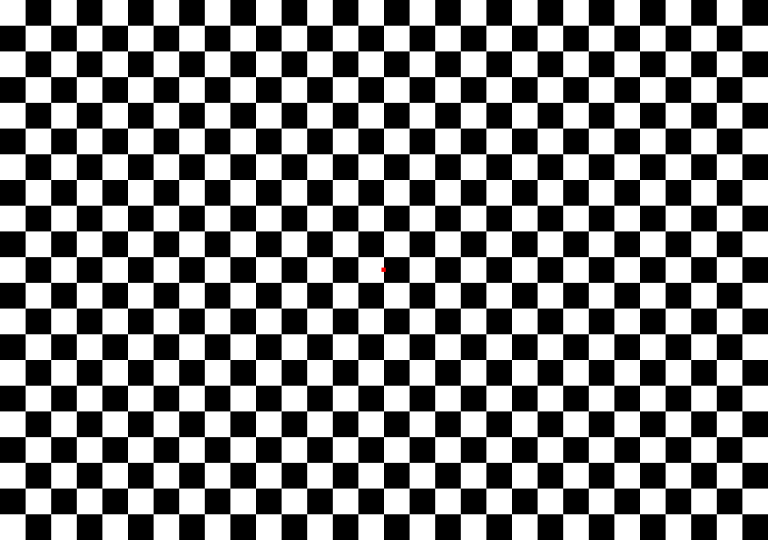
This pattern is drawn by a Shadertoy shader. Its source:

```glsl
// A black and white checkerboard that fills the canvas, 30 cells by 21,
// with a tiny red square at the centre. The board is the product of two
// signed square waves, each smoothed over one pixel.

const vec2 CELLS = vec2(30.0, 21.0);          // cells across and down
const vec3 LIGHT = vec3(1.0);
const vec3 DARK = vec3(0.0);
const vec3 MARK_COLOR = vec3(1.0, 0.0, 0.0);
const vec2 MARK_CENTER = vec2(0.4995, 0.5005); // fraction of the canvas
const float MARK_HALF_SIZE = 0.0040;           // fraction of canvas height

// Square waves of period 2 cells, from -1 to 1, with edges one pixel wide
vec2 squareWaves(vec2 board, vec2 pixelsPerCell) {
    vec2 edgeDistance = 0.5 - abs(mod(board + 0.5, 2.0) - 1.0);
    return clamp(2.0 * edgeDistance * pixelsPerCell, -1.0, 1.0);
}

// Coverage of an axis-aligned square, with offset and halfSize in pixels
float squareCoverage(vec2 offset, float halfSize) {
    vec2 inside = clamp(halfSize - abs(offset) + 0.5, 0.0, 1.0);
    return inside.x * inside.y;
}

void mainImage(out vec4 fragColor, in vec2 fragCoord) {
    // Checkerboard, light in the lower left cell
    vec2 board = fragCoord / iResolution.xy * CELLS;
    vec2 waves = squareWaves(board, iResolution.xy / CELLS);
    vec3 color = mix(DARK, LIGHT, 0.5 + 0.5 * waves.x * waves.y);

    // Central mark
    vec2 offset = fragCoord - MARK_CENTER * iResolution.xy;
    float mark = squareCoverage(offset, MARK_HALF_SIZE * iResolution.y);
    color = mix(color, MARK_COLOR, mark);

    fragColor = vec4(color, 1.0);
}
```
